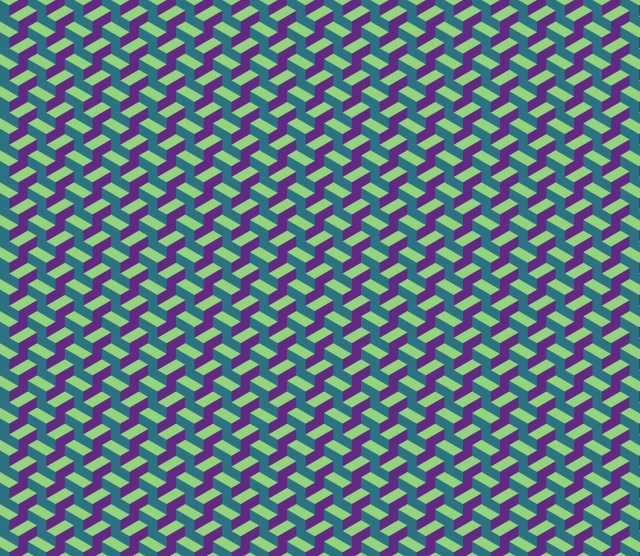
This pattern is drawn by a WebGL 2 fragment shader. Its source:

```glsl
#version 300 es
precision highp float;
// Isometric zigzag of interlocking bars: green tops, teal and purple sides.
// Each cell of a triangular grid holds one bar and its glide reflection;
// the faces tile the plane, so their coverages blend as weights.

#define REPEATS 17.28               // cells across and down the canvas
#define CELL vec2(4.0, 6.0)         // cell size in half-steps of the grid
#define ORIGIN vec2(1.0, 1.0)       // grid point at the top left corner
#define TOP_COLOR vec3(0.580, 0.830, 0.490)
#define LEFT_COLOR vec3(0.170, 0.450, 0.510)
#define RIGHT_COLOR vec3(0.380, 0.160, 0.510)

uniform vec2 u_resolution;
out vec4 fragColor;

// Offset from the nearest repeat of a centre
vec2 wrapCell(vec2 p, vec2 center) {
    vec2 q = p - center;
    return q - CELL * round(q / CELL);
}

// Smooth coverage of the strip |x| < halfWidth
float strip(float x, float halfWidth, float pixelsPerUnit) {
    return clamp(0.5 + (halfWidth - abs(x)) * pixelsPerUnit, 0.0, 1.0);
}

// Long parallelogram lying along the falling diagonal
float topFace(vec2 p, float scale) {
    vec2 q = wrapCell(p, vec2(1.5, 0.5));
    return strip(q.x + q.y, 2.0, 0.5 * scale) * strip(q.x - q.y, 1.0, 0.5 * scale);
}

// Upright parallelogram with slanted ends
float sideFace(vec2 p, vec2 center, float scale) {
    vec2 q = wrapCell(p, center);
    return strip(q.x, 1.0, scale) * strip(q.y - q.x, 1.0, 0.5 * scale);
}

// Coverage by the top (x) and the two linked sides (y) of one bar
vec2 bar(vec2 p, float scale) {
    float sides = sideFace(p, vec2(1.0, 2.0), scale)
                + sideFace(p, vec2(2.0, 5.0), scale);
    return vec2(topFace(p, scale), sides);
}

void main() {
    vec2 uv = gl_FragCoord.xy / u_resolution;
    vec2 grid = vec2(uv.x, 1.0 - uv.y) * REPEATS * CELL + ORIGIN;
    float scale = u_resolution.x / (REPEATS * CELL.x);

    // One bar and its glide reflection
    vec2 falling = bar(grid, scale);
    vec2 rising = bar(vec2(5.0 - grid.x, grid.y - 3.0), scale);

    vec3 weight = vec3(falling.x + rising.x, falling.y, rising.y);
    vec3 color = TOP_COLOR * weight.x + LEFT_COLOR * weight.y + RIGHT_COLOR * weight.z;
    fragColor = vec4(color / dot(weight, vec3(1.0)), 1.0);
}
```
